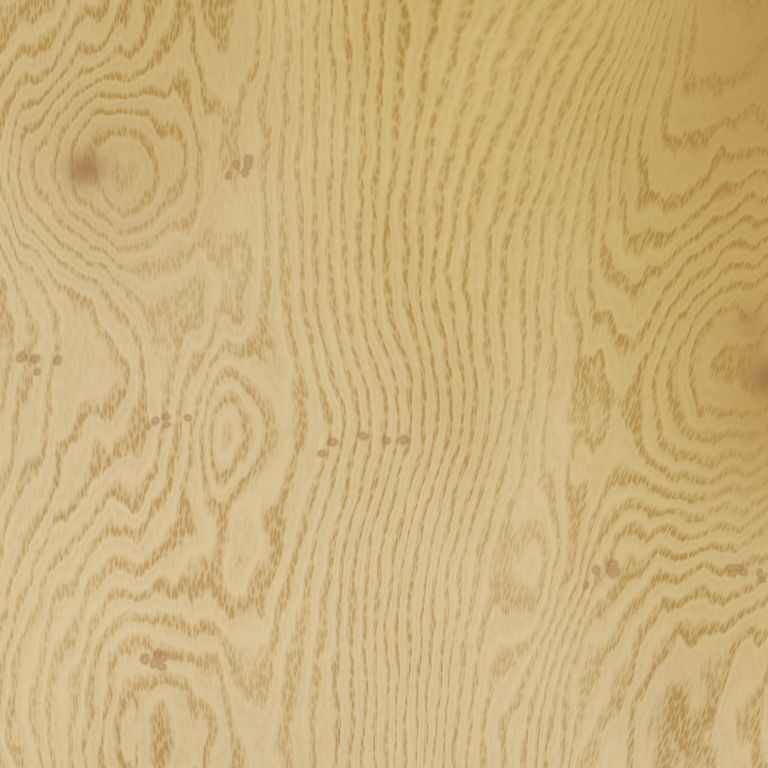
This texture is drawn by a Shadertoy shader. Its source:

```glsl
// Pale oak veneer: growth rings are the contour lines of a height field made
// from a bent ramp, smooth hills for knots and cathedrals, and layered sines.
// Stretched cellular noise breaks the rings into pores and fibres.

vec2 hash2(vec2 p) {
    vec3 q = fract(p.xyx * vec3(0.1031, 0.1030, 0.0973));
    q += dot(q, q.yzx + 33.33);
    return fract((q.xx + q.yz) * q.zy);
}

// Distance to the nearest scattered cell point
float cells(vec2 p) {
    vec2 id = floor(p), f = fract(p);
    float nearest = 2.0;
    for (int y = -1; y <= 1; y++)
        for (int x = -1; x <= 1; x++) {
            vec2 o = vec2(x, y);
            nearest = min(nearest, length(o + hash2(id + o + 100.0) - f));
        }
    return nearest;
}

// Layered sines, roughly -1 to 1
float waves(vec2 p) {
    float sum = 0.0, amp = 0.5;
    for (int i = 0; i < 6; i++) {
        p = mat2(0.8, 0.6, -0.6, 0.8) * p * 1.65 + 1.7;
        sum += amp * sin(p.x + 1.4 * sin(p.y * 0.8 + float(i)));
        amp *= 0.58;
    }
    return sum;
}

float hill(vec2 p, vec2 center, vec2 size) {
    vec2 d = (p - center) / size;
    return exp(-dot(d, d));
}

// Straight grain in the middle, figured grain on both sides
float ringHeight(vec2 p, float figure) {
    float h = 17.0 * p.x + 17.0 * smoothstep(0.26, 0.85, p.x);
    h += 7.5 * hill(p, vec2(0.11, 0.78), vec2(0.13, 0.13));
    h -= 12.0 * hill(p, vec2(1.01, 0.52), vec2(0.19, 0.23));
    h += 3.5 * hill(p, vec2(0.28, 0.44), vec2(0.045, 0.11));
    h -= 3.2 * hill(p, vec2(0.735, 0.24), vec2(0.05, 0.11));
    h += 9.0 * hill(p, vec2(0.17, 0.02), vec2(0.17, 0.24));
    h += mix(0.35, 1.5, figure) * waves(p * vec2(10.0, 3.2));
    return h + 0.2 * waves(p * vec2(70.0, 22.0));
}

// Small round knots gathered in loose clusters
float pinKnots(vec2 p) {
    vec2 clusters[7] = vec2[7](vec2(0.48, 0.42), vec2(0.05, 0.53), vec2(0.30, 0.78),
        vec2(0.22, 0.46), vec2(0.79, 0.25), vec2(0.98, 0.25), vec2(0.20, 0.13));
    float spots = 0.0;
    for (int i = 0; i < 7; i++)
        for (int j = 0; j < 5; j++) {
            vec2 r = hash2(vec2(i * 7 + 3, j * 13 + 5));
            vec2 spread = i == 0 ? vec2(0.13, 0.045) : vec2(0.055, 0.04);
            float d = length(p - clusters[i] - (r - 0.5) * spread);
            float radius = 0.004 + 0.004 * r.y;
            float ring = 0.6 + 0.4 * smoothstep(0.0, radius * 0.8, d);
            spots = max(spots, ring * (1.0 - smoothstep(radius * 0.5, radius * 1.4, d)));
        }
    return spots;
}

void mainImage(out vec4 fragColor, in vec2 fragCoord) {
    vec2 uv = fragCoord / iResolution.xy;

    // Bend the grain around the middle and lean it towards the upper right
    vec2 p = uv;
    p.x -= 0.04 * hill(uv, vec2(0.5, 0.45), vec2(0.25, 0.12));
    p.x -= 0.32 * (uv.y - 0.45) * smoothstep(0.42, 0.85, uv.x);
    p.x += 0.005 * waves(uv * vec2(5.0, 6.0));
    float figure = 1.0 - smoothstep(0.26, 0.4, p.x) * (1.0 - smoothstep(0.62, 0.76, p.x));

    // Rings darken slowly, then end in a soft edge
    float height = ringHeight(mix(uv, p, 1.0 - 0.6 * figure), figure);
    float t = fract(height);
    float edge = 0.14 + min(fwidth(height), 0.2);
    float ring = smoothstep(0.32, 0.85, t) * (1.0 - smoothstep(1.0 - edge, 1.0, t));
    float fineRing = 0.5 + 0.5 * sin(height * 12.566 + 2.0 * waves(uv * 7.0));

    // Pores and fibres along the grain
    float pores = 1.0 - smoothstep(0.15, 0.7, cells(p * vec2(240.0, 70.0)));
    float fibre = cells(p * vec2(330.0, 40.0) + 40.0) - 0.5;
    float patches = 0.5 + 0.5 * waves(uv * vec2(9.0, 4.0) + 9.0);

    // Pale lower left, yellow upper right
    float warm = smoothstep(0.55, 1.5, uv.x * 0.75 + uv.y * 0.8 + 0.14 * patches);
    vec3 wood = mix(vec3(0.855, 0.775, 0.61), vec3(0.81, 0.705, 0.45), warm);
    vec3 lateWood = mix(vec3(0.73, 0.595, 0.37), vec3(0.68, 0.54, 0.27), warm);
    float dark = ring * (0.30 + 0.62 * pores) * (0.5 + 0.75 * patches);
    dark += 0.13 * fineRing * (0.5 + pores) + 0.10 * patches;
    vec3 color = mix(wood, lateWood, clamp(dark, 0.0, 1.0));
    color += 0.016 * fibre + 0.014 * waves(uv * 4.0);

    // Shade at the right edge, large knots and pin knots
    float shade = 0.75 * hill(uv, vec2(1.04, 0.98), vec2(0.18, 0.28));
    shade += 0.60 * hill(uv, vec2(1.03, 0.48), vec2(0.12, 0.15));
    shade += 0.22 * hill(uv, vec2(0.14, 0.80), vec2(0.16, 0.16));
    color = mix(color, vec3(0.68, 0.53, 0.27), shade);
    vec2 ragged = uv + 0.003 * waves(uv * 40.0);
    float knot = 0.75 * hill(ragged, vec2(0.11, 0.78), vec2(0.024, 0.022));
    knot += 0.85 * hill(ragged, vec2(1.0, 0.51), vec2(0.022, 0.026));
    knot += 0.35 * hill(ragged, vec2(0.975, 0.58), vec2(0.02, 0.025));
    color = mix(color, vec3(0.62, 0.46, 0.29), knot);
    color = mix(color, vec3(0.65, 0.49, 0.31), 0.65 * pinKnots(ragged));

    fragColor = vec4(color, 1.0);
}
```
